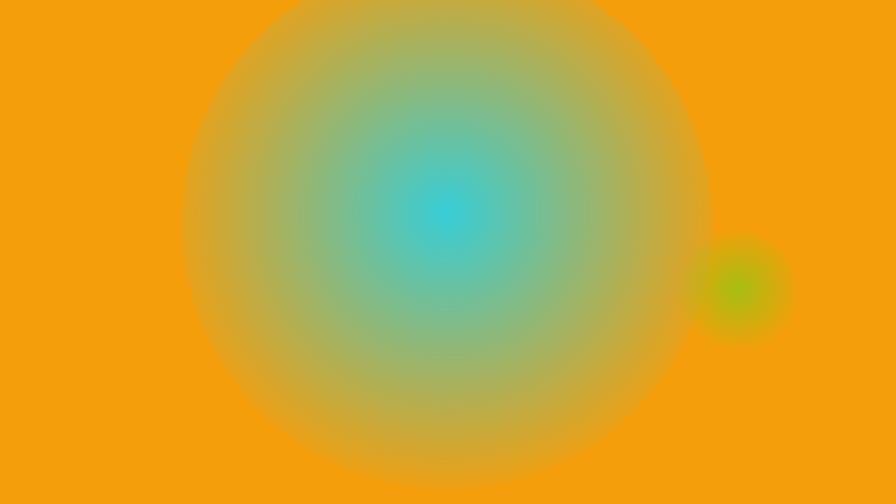
A WebGL 1 fragment shader for this background:

```glsl
precision highp float;
// Two translucent glows on a flat amber ground: a large cyan one and a small lime one.
// Each fades linearly from its bright core and is trimmed by a disc set slightly
// below that core. Lengths are fractions of the canvas height, from its centre.

uniform vec2 u_resolution;

#define AMBER vec3(0.961, 0.620, 0.043)
#define CYAN vec3(0.133, 0.827, 0.933)
#define LIME vec3(0.518, 0.800, 0.086)
#define CYAN_CORE vec2(-0.002, 0.077)
#define LIME_CORE vec2(0.576, -0.074)
#define CYAN_FADE 0.572
#define LIME_FADE 0.128
#define CYAN_ALPHA 0.90
#define LIME_ALPHA 0.70
#define DISC_RATIO 0.92
#define DISC_DROP 0.036

// Opacity of a linear glow, clipped by an antialiased disc.
float glow(vec2 p, vec2 core, float fade, float alpha) {
  float falloff = max(1.0 - length(p - core) / fade, 0.0);
  vec2 discCentre = core - vec2(0.0, DISC_DROP * fade);
  float edge = length(p - discCentre) - DISC_RATIO * fade;
  float pixel = 1.0 / u_resolution.y;
  return alpha * falloff * (1.0 - smoothstep(-pixel, pixel, edge));
}

void main() {
  vec2 p = (gl_FragCoord.xy - 0.5 * u_resolution) / u_resolution.y;

  // Layer the glows over the ground.
  vec3 color = AMBER;
  color = mix(color, CYAN, glow(p, CYAN_CORE, CYAN_FADE, CYAN_ALPHA));
  color = mix(color, LIME, glow(p, LIME_CORE, LIME_FADE, LIME_ALPHA));

  gl_FragColor = vec4(color, 1.0);
}
```
